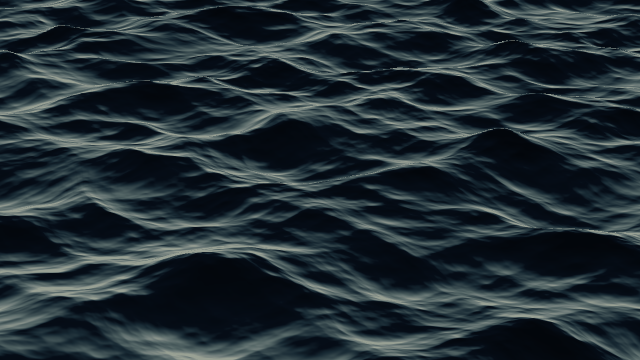
Give the GLSL for this texture, as a Shadertoy shader.

```glsl
// Dusk sea seen from above at a low angle: a field of sharp-crested waves is
// ray marched, then coloured by how far each facet tilts towards the viewer.
// Facing slopes show dark water, grazing slopes mirror the pale low sky.

const float CAMERA_HEIGHT = 4.0;
const float CAMERA_PITCH = 0.42;
const float FOCAL_LENGTH = 3.0;

const int SWELL_WAVES = 10;        // waves that shape the silhouettes
const int ALL_WAVES = 23;          // waves that shape the shading
const float FIRST_FREQUENCY = 3.3;
const float FIRST_AMPLITUDE = 0.115;
const float FREQUENCY_GROWTH = 1.17;
const float AMPLITUDE_DECAY = 0.79;
const float WAVE_HEADING = 0.2;
const float HEADING_SPREAD = 0.9;
const float CREST_DRAG = 0.8;
const float WAVE_MEAN = 0.466;     // average of exp(sin(x) - 1)
const float HEIGHT_LIMIT = 0.22;
const int MARCH_STEPS = 22;

const float DARK_FACING = 0.59;    // facing value where the water turns dark
const float TONE_STEP = 0.102;     // change of facing per palette step
const float PATCH_STRENGTH = 1.3;

const vec3 SEA_TONES[6] = vec3[6](
    vec3(0.02, 0.05, 0.09), vec3(0.09, 0.16, 0.20), vec3(0.21, 0.28, 0.30),
    vec3(0.33, 0.40, 0.40), vec3(0.45, 0.50, 0.49), vec3(0.60, 0.63, 0.58));

float hash(vec2 p) {
    vec3 q = fract(vec3(p.xyx) * 0.1031);
    q += dot(q, q.yzx + 33.33);
    return fract((q.x + q.y) * q.z);
}

float noise(vec2 p) {
    vec2 cell = floor(p);
    vec2 f = fract(p);
    f = f * f * f * (f * (f * 6.0 - 15.0) + 10.0);
    float low = mix(hash(cell), hash(cell + vec2(1.0, 0.0)), f.x);
    float high = mix(hash(cell + vec2(0.0, 1.0)), hash(cell + 1.0), f.x);
    return mix(low, high, f.y);
}

// Sum of peaked waves; those finer than the footprint fade out.
float seaHeight(vec2 p, int waves, float footprint) {
    p += 0.35 * vec2(noise(p * 0.7), noise(p * 0.7 + 19.3));
    float height = 0.0;
    float frequency = FIRST_FREQUENCY;
    float amplitude = FIRST_AMPLITUDE;
    for (int i = 0; i < waves; i++) {
        float n = float(i);
        float angle = WAVE_HEADING + HEADING_SPREAD * (2.0 * fract(n * 0.618) - 1.0);
        vec2 heading = vec2(sin(angle), cos(angle));
        float phase = dot(p, heading) * frequency + n * n * 1.7;
        float wave = exp(sin(phase) - 1.0);
        float blur = frequency * footprint;
        height += amplitude * (wave - WAVE_MEAN) * exp(-blur * blur);
        p -= heading * wave * cos(phase) * amplitude * CREST_DRAG;
        frequency *= FREQUENCY_GROWTH;
        amplitude *= AMPLITUDE_DECAY;
    }
    return height;
}

// Distance along the ray to the swell, refined between the last two steps.
float marchSea(vec3 eye, vec3 ray) {
    float start = (HEIGHT_LIMIT - eye.y) / ray.y;
    float end = (-HEIGHT_LIMIT - eye.y) / ray.y;
    float stride = (end - start) / float(MARCH_STEPS);
    float dist = start;
    float lastGap = 0.0;
    for (int i = 0; i <= MARCH_STEPS; i++) {
        vec3 p = eye + ray * dist;
        float gap = p.y - seaHeight(p.xz, SWELL_WAVES, 0.0);
        if (gap < 0.0) return dist - stride * gap / min(gap - lastGap, -0.0001);
        lastGap = gap;
        dist += stride;
    }
    return end;
}

vec3 seaColor(vec2 screen) {
    float s = sin(CAMERA_PITCH), c = cos(CAMERA_PITCH);
    vec3 eye = vec3(0.0, CAMERA_HEIGHT, 0.0);
    vec3 ray = normalize(vec3(screen.x, 0.0, 0.0) + screen.y * vec3(0.0, c, s)
                         + FOCAL_LENGTH * vec3(0.0, -s, c));
    float dist = marchSea(eye, ray);
    vec2 p = (eye + ray * dist).xz;

    // Surface normal with all the ripples
    float footprint = 0.001 * dist;
    float h = seaHeight(p, ALL_WAVES, footprint);
    float hx = seaHeight(p + vec2(footprint, 0.0), ALL_WAVES, footprint);
    float hz = seaHeight(p + vec2(0.0, footprint), ALL_WAVES, footprint);
    vec3 normal = normalize(vec3(h - hx, footprint, h - hz));

    // Tilt to tone, evened out over the depth of the view
    float facing = dot(normal, -ray) - 0.5 * (-ray.y - s);
    float tone = (DARK_FACING - facing) / TONE_STEP;
    tone += PATCH_STRENGTH * (noise(p * vec2(0.7, 0.45) + 7.0) - 0.5);
    float level = clamp(tone, 0.0, 4.999);
    int index = int(level);
    vec3 color = mix(SEA_TONES[index], SEA_TONES[index + 1], fract(level));
    return color * (1.0 + 0.15 * clamp(tone, -3.5, 0.0));
}

void mainImage(out vec4 fragColor, in vec2 fragCoord) {
    // Two samples per pixel, stacked along the foreshortened axis
    vec3 color = vec3(0.0);
    for (int i = 0; i < 2; i++) {
        vec2 spot = fragCoord + vec2(0.0, float(i) * 0.5 - 0.25);
        color += 0.5 * seaColor((spot - 0.5 * iResolution.xy) / iResolution.y);
    }
    fragColor = vec4(color, 1.0);
}
```
